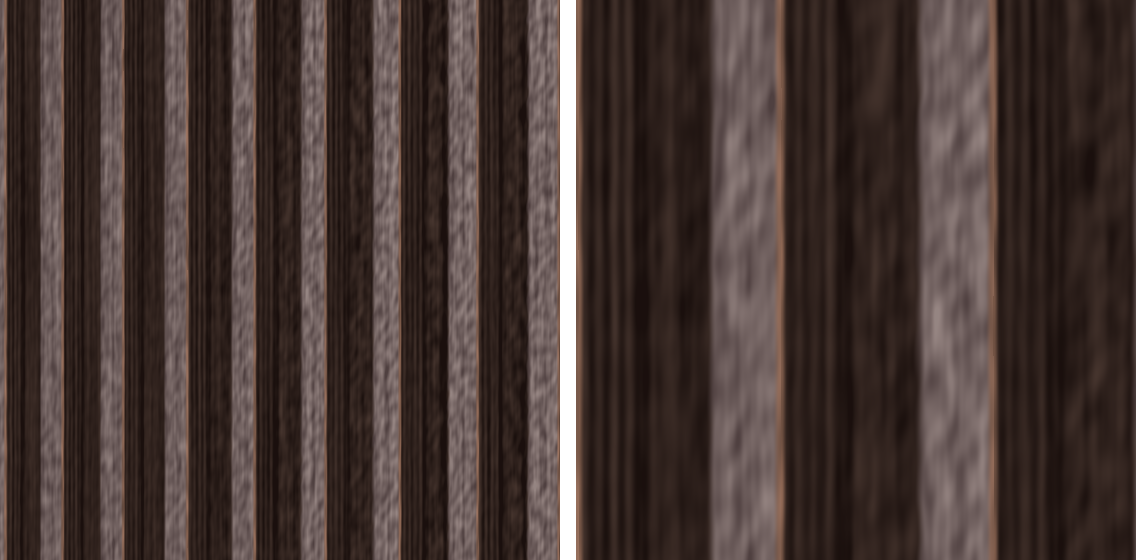
Left: the whole. Right: its middle third, enlarged.
Write a Shadertoy shader that draws this texture.

```glsl
// Vertical wooden slats with pale faces, copper edge lines and dark grooves, widening to the right.

vec2 gradient(vec2 cell) {
    vec3 q = fract(cell.xyx * vec3(0.1031, 0.1030, 0.0973));
    q += dot(q, q.yzx + 33.33);
    float angle = 6.2832 * fract((q.x + q.y) * q.z);
    return vec2(cos(angle), sin(angle));
}

// Gradient noise, roughly -0.7 to 0.7
float noise(vec2 p) {
    vec2 i = floor(p), f = fract(p);
    vec2 u = f * f * f * (f * (f * 6.0 - 15.0) + 10.0);
    float a = dot(gradient(i), f);
    float b = dot(gradient(i + vec2(1, 0)), f - vec2(1, 0));
    float c = dot(gradient(i + vec2(0, 1)), f - vec2(0, 1));
    float d = dot(gradient(i + vec2(1, 1)), f - vec2(1, 1));
    return mix(mix(a, b, u.x), mix(c, d, u.x), u.y);
}

// Soft vertical band centred on c
float band(float x, float c, float halfWidth, float soft) {
    return 1.0 - smoothstep(halfWidth - soft, halfWidth + soft, abs(x - c));
}

void mainImage(out vec4 fragColor, in vec2 fragCoord) {
    vec2 uv = fragCoord / iResolution.xy;
    float wear = smoothstep(0.15, 0.65, uv.x);
    float pixel = 1.0 / iResolution.x;

    // Slat index: edge n lies at 0.0104 + 0.099 n + 0.00306 n^2
    float x = uv.x + 0.0007 * noise(vec2(uv.x * 9.0, uv.y * 14.0));
    float n = (sqrt(0.0098 + 0.01224 * (x - 0.0104)) - 0.099) / 0.00612;
    float id = floor(n), t = fract(n);
    float period = 0.102 + 0.00612 * id;
    float soft = max(0.0022, pixel) / period;

    // Grain: long streaks, fine fibres and slanted flecks
    float streak = noise(vec2(uv.x * 150.0, uv.y * 2.5));
    float fibre = noise(vec2(uv.x * 230.0, uv.y * 26.0) + 17.0);
    float fleck = noise(vec2(uv.x * 95.0 - uv.y * 18.0, uv.y * 42.0) + 41.0);
    float blotch = noise(vec2(uv.x * 55.0, uv.y * 22.0) + 73.0);

    // Dark groove: ribbed brown side, then a flatter back
    float ribs = 1.0 - smoothstep(0.28, 0.36, t);
    float shade = 0.48 + 0.45 * streak + 0.22 * fibre + 0.16 * fleck;
    shade += ribs * 0.22 * sin(t * 85.0 + id * 1.7);
    shade += (1.0 - ribs) * (0.1 + wear * (0.55 * blotch + 0.3 * fleck));
    shade -= 0.55 * band(t, 0.31 + 0.02 * sin(id * 2.4), 0.025, 0.03);
    float gap = band(t, 0.575 + 0.03 * blotch, 0.035, 0.045);
    shade -= gap * wear * (0.4 + 0.35 * sin(id * 1.9 + 2.0));
    vec3 color = mix(vec3(0.10, 0.06, 0.05), vec3(0.255, 0.19, 0.165), clamp(shade, 0.0, 1.2));

    // Pale lilac-grey face with a ragged left edge
    float start = 0.635 + 0.022 * sin(id * 0.9 - 1.3) + wear * 0.025 * fleck;
    float face = smoothstep(start - soft, start + soft * (1.0 + wear), t);
    float across = (t - start) / (1.0 - start);
    float light = 0.53 + 0.4 * streak + 0.3 * fibre + (0.45 + 0.3 * wear) * fleck;
    light += 0.3 * blotch + 0.12 * wear;
    light -= 0.28 * band(across, 0.55 + 0.12 * sin(id * 3.1), 0.04, 0.07);
    light -= 0.22 * (1.0 - smoothstep(0.0, 0.3, across));
    vec3 pale = mix(vec3(0.31, 0.25, 0.25), vec3(0.55, 0.485, 0.475), clamp(light, 0.0, 1.15));
    color = mix(color, pale, face);

    // Copper line on the right edge of each face
    float fromEdge = (t - step(0.5, t)) * period;
    float line = band(fromEdge, -0.0005, 0.0024, max(0.0018, pixel));
    float glow = 0.85 + 0.3 * noise(vec2(id * 7.3, uv.y * 18.0)) + 0.2 * fibre;
    color = mix(color, vec3(0.62, 0.45, 0.365) * glow, 0.9 * line);

    fragColor = vec4(color, 1.0);
}
```
